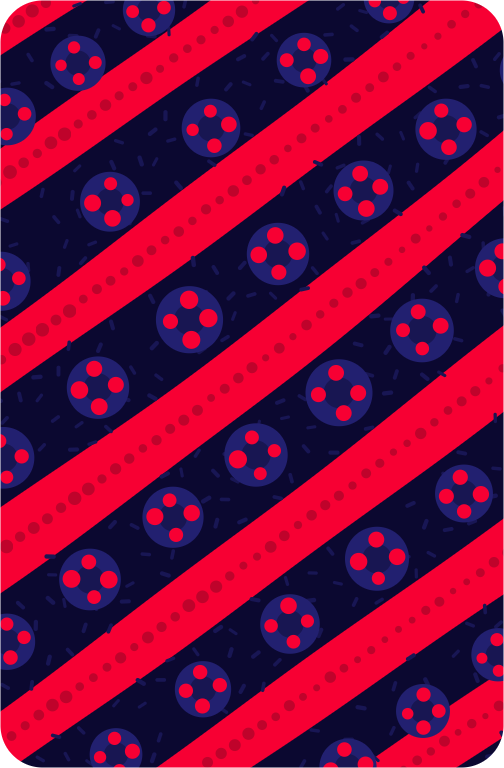
Write a WebGL 2 fragment shader that draws this pattern.

```glsl
#version 300 es
precision highp float;
// Slanted red stripes with dark beads, and rows of four-dot discs on flecked navy, on a rounded card.
uniform vec2 u_resolution;
out vec4 fragColor;

const vec2 CARD = vec2(5.04, 7.68);
const vec3 NAVY = vec3(0.043, 0.030, 0.190);
const vec3 FLECK = vec3(0.095, 0.085, 0.330);
const vec3 DISC = vec3(0.135, 0.125, 0.440);
const vec3 CORE = vec3(0.095, 0.085, 0.320);
const vec3 RED = vec3(0.97, 0.0, 0.20);
const vec3 BEAD = vec3(0.75, 0.01, 0.17);

// Disc rows: anchor x, anchor y, spacing in x, bend of the spacing
const vec4 ROWS[6] = vec4[6](
  vec4(-1.03, 3.74, 0.71, 0.0), vec4(-0.41, 2.56, 0.97, -0.04),
  vec4(0.26, 1.30, 0.87, -0.015), vec4(0.04, -0.71, 0.83, 0.0),
  vec4(0.38, -2.40, 0.87, 0.0), vec4(1.71, -3.27, 0.75, 0.0));

float pixel;

vec3 hash3(vec2 p) {
  vec3 h = fract(p.xyx * vec3(0.1031, 0.1030, 0.0973));
  h += dot(h, h.yxz + 33.33);
  return fract((h.xxy + h.yzz) * h.zyx);
}

float cover(float d) { return clamp(0.5 - d / pixel, 0.0, 1.0); }

// Height of the middle of stripe n; stripes crowd together towards the ends
float stripeY(float n, float x) {
  float slope = 0.70 + 0.065 * cos(0.8 * n);
  return 0.16 + 6.1 * sin(0.32 * n) + slope * x + 0.016 * x * x * exp(-n * n);
}

// Signed distance to the nearest stripe, and that stripe's number
vec2 stripes(vec2 p) {
  vec2 nearest = vec2(1e3, 0.0);
  for (float n = -3.0; n <= 3.0; n++) {
    float halfWidth = 0.39 - 0.012 * n * n + (0.03 * min(abs(n), 1.0) - 0.012) * p.x
                    + 0.012 * sin(2.1 * p.x + 3.0 * n);
    float d = 0.8 * (abs(p.y - stripeY(n, p.x)) - halfWidth);
    if (d < nearest.x) nearest = vec2(d, n);
  }
  return nearest;
}

// A line of uneven beads along the middle of stripe n
float beads(vec2 p, float n) {
  float id = round(p.x / 0.1364 + 0.37 * n);
  float x = (id - 0.37 * n) * 0.1364;
  vec3 rnd = hash3(vec2(id + 60.0, n + 9.0));
  vec2 center = vec2(x, stripeY(n, x) + 0.024 * (rnd.y - 0.5));
  float radius = 0.036 + 0.026 * rnd.x - 0.003 * x;
  return length(p - center) - radius;
}

// Short rounded dashes in a staggered grid, kept off the inside of stripes
float flecks(vec2 p) {
  const float cell = 0.26;
  float row = floor(p.y / cell);
  float shift = 0.5 * mod(row, 2.0);
  vec2 id = vec2(floor(p.x / cell + shift), row);
  vec3 rnd = hash3(id + 71.0);
  vec2 center = (id + vec2(0.5 - shift, 0.5) + 0.5 * (rnd.xy - 0.5)) * cell;
  if (rnd.z > 0.85 || stripes(center).x < -0.015) return 1.0;
  float angle = 6.2832 * fract(rnd.z * 17.3);
  vec2 dir = vec2(cos(angle), sin(angle)), q = p - center;
  q -= dir * clamp(dot(q, dir), -0.035, 0.035);
  return length(q) - 0.015 - 0.007 * rnd.x;
}

// One disc with a dark core and four red dots of differing size
vec3 drawDisc(vec3 color, vec2 q, float radius, vec2 id) {
  color = mix(color, DISC, cover(length(q) - radius));
  color = mix(color, CORE, cover(length(q) - 0.46 * radius));
  for (float k = 0.0; k < 4.0; k++) {
    vec3 rnd = hash3(id * 5.0 + vec2(k * 7.0, 40.0));
    float angle = 1.5708 * k + 0.1 + 0.3 * (rnd.x - 0.5);
    vec2 dotCenter = (0.56 + 0.08 * rnd.y) * radius * vec2(cos(angle), sin(angle));
    color = mix(color, RED, cover(length(q - dotCenter) - radius * (0.20 + 0.09 * rnd.z)));
  }
  return color;
}

void main() {
  vec2 p = (gl_FragCoord.xy / u_resolution - 0.5) * CARD;
  pixel = CARD.y / u_resolution.y;

  // Stripes, beads and flecks
  vec2 stripe = stripes(p);
  vec3 color = mix(NAVY, RED, cover(stripe.x));
  color = mix(color, BEAD, cover(max(beads(p, stripe.y), stripe.x)));
  color = mix(color, FLECK, cover(flecks(p)));

  // Rows of discs, a little smaller towards the corners
  for (int r = 0; r < 6; r++) {
    for (float j = -4.0; j <= 4.0; j++) {
      float along = ROWS[r].z * j + ROWS[r].w * j * j;
      vec2 center = ROWS[r].xy + along * vec2(1.0, 0.75 + 0.5 * ROWS[r].w);
      vec2 id = vec2(j + 10.0, float(r) + 3.0);
      float radius = 0.342 - 0.0035 * dot(center, center) - 0.035 * hash3(id).x;
      if (length(p - center) < radius + pixel) color = drawDisc(color, p - center, radius, id);
    }
  }

  // Rounded card on white
  vec2 corner = abs(p) - 0.5 * CARD + 0.425;
  float card = length(max(corner, 0.0)) + min(max(corner.x, corner.y), 0.0) - 0.42;
  fragColor = vec4(mix(vec3(1.0), color, cover(card)), 1.0);
}
```
